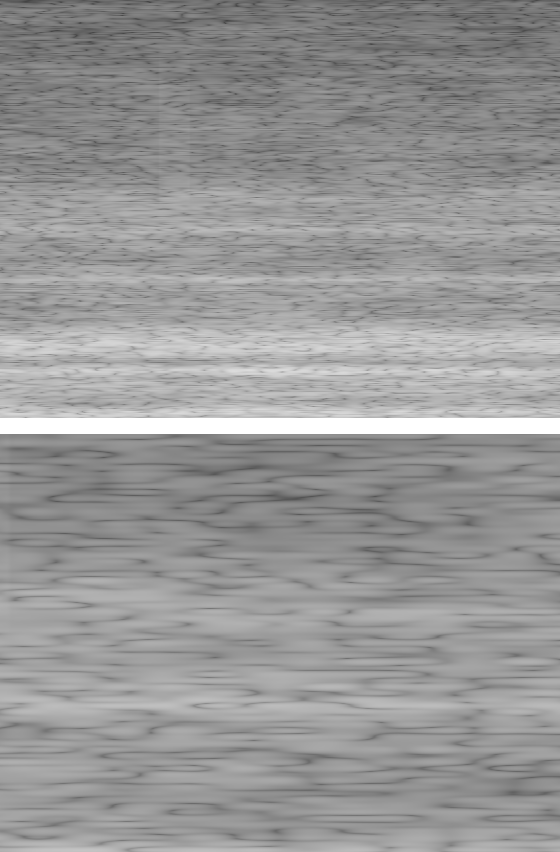
Top, the full canvas; bottom, a detail of the centre.
Write a Shadertoy shader that draws this texture.

```glsl
#define GRAIN_SCALE vec2(23.0, 200.0)
#define STREAK_SCALE vec2(4.0, 120.0)
#define MOTTLE_SCALE vec2(7.0, 26.0)
#define GRAIN_CONTRAST 0.038
#define STREAK_CONTRAST 0.035
#define MOTTLE_CONTRAST 0.025
#define NULL_FLOOR 0.004
#define TOP_GRAY 0.455
#define MIDDLE_GRAY 0.54
#define COLUMN_LIFT 0.022

// Horizontal bands: height, half width, brightness change
const int BAND_COUNT = 10;
const vec3 BANDS[BAND_COUNT] = vec3[](
    vec3(1.000, 0.012, -0.05), vec3(0.449, 0.013, 0.06),
    vec3(0.379, 0.015, -0.05), vec3(0.332, 0.010, 0.09),
    vec3(0.265, 0.022, -0.01), vec3(0.172, 0.026, 0.07),
    vec3(0.135, 0.010, -0.07), vec3(0.112, 0.009, 0.09),
    vec3(0.040, 0.012, -0.04), vec3(0.012, 0.011, 0.09));

float hash(vec2 p)
{
    vec3 q = fract(vec3(p.xyx) * 0.1031);
    q += dot(q, q.yzx + 33.33);
    return fract((q.x + q.y) * q.z);
}

// One row of smooth noise in -1..1, shifted by a random phase
float rowNoise(float x, float row, float seed)
{
    x += 40.0 * hash(vec2(row, seed + 5.0));
    float cell = floor(x);
    float f = smoothstep(0.0, 1.0, x - cell);
    vec2 key = vec2(cell + seed * 17.0, row + seed * 31.0);
    return 2.0 * mix(hash(key), hash(key + vec2(1.0, 0.0)), f) - 1.0;
}

// Rows blended vertically, so that no lattice columns show
float streakNoise(vec2 p, float seed)
{
    float row = floor(p.y);
    float f = smoothstep(0.0, 1.0, p.y - row);
    return mix(rowNoise(p.x, row, seed), rowNoise(p.x, row + 1.0, seed), f);
}

// Log power of a random complex signal: soft plateaus with sharp dark nulls
float logGrain(vec2 p)
{
    vec2 signal = vec2(streakNoise(p, 1.0), streakNoise(p, 2.0));
    return log(dot(signal, signal) + NULL_FLOOR) + 1.4;
}

float verticalProfile(float height)
{
    float gray = mix(MIDDLE_GRAY, TOP_GRAY, smoothstep(0.55, 1.0, height));
    gray += 0.07 * (1.0 - smoothstep(0.53, 0.58, height));
    gray += 0.09 * (1.0 - smoothstep(0.20, 0.24, height));
    for (int i = 0; i < BAND_COUNT; i++)
    {
        float d = (height - BANDS[i].x) / BANDS[i].y;
        gray += BANDS[i].z * exp(-d * d);
    }
    return gray;
}

// Faint upright strip in the upper half
float paleColumn(vec2 uv)
{
    float across = smoothstep(0.282, 0.286, uv.x) * (1.0 - smoothstep(0.337, 0.341, uv.x));
    float along = smoothstep(0.48, 0.56, uv.y) * (1.0 - smoothstep(0.82, 0.92, uv.y));
    return across * along;
}

void mainImage(out vec4 fragColor, in vec2 fragCoord)
{
    vec2 uv = fragCoord / iResolution.xy;
    vec2 p = fragCoord / iResolution.y;

    // Bands waver slightly along their length
    float waver = 0.003 * streakNoise(p * vec2(6.0, 20.0), 6.0);
    float gray = verticalProfile(uv.y + waver);

    // Grain, long streaks and broad mottling
    gray += GRAIN_CONTRAST * logGrain(p * GRAIN_SCALE);
    gray += STREAK_CONTRAST * streakNoise(p * STREAK_SCALE, 3.0);
    gray += MOTTLE_CONTRAST * streakNoise(p * MOTTLE_SCALE, 4.0);
    gray += COLUMN_LIFT * paleColumn(uv);

    fragColor = vec4(vec3(clamp(gray, 0.0, 1.0)), 1.0);
}
```
